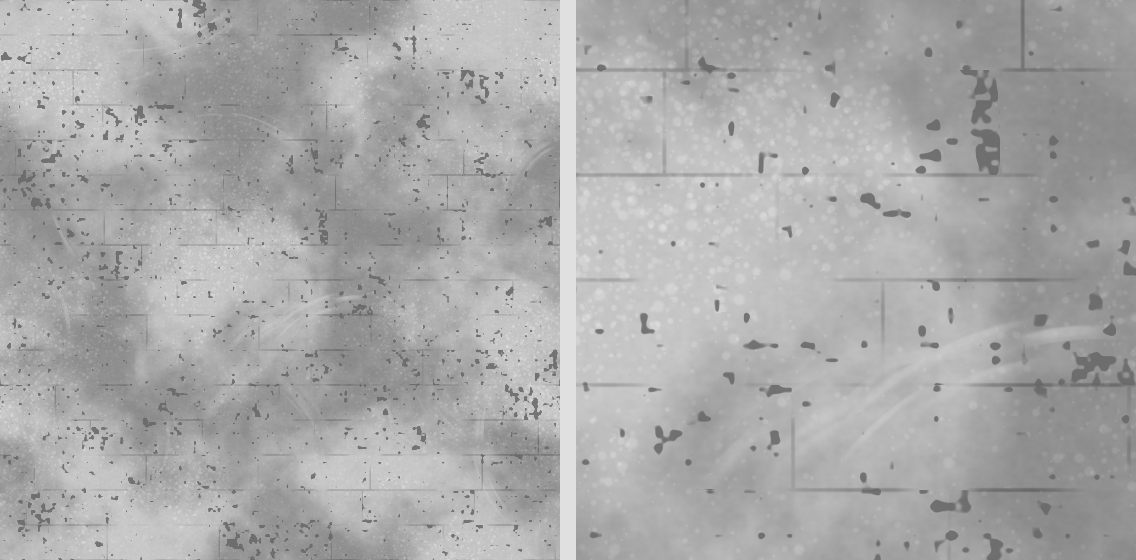
Left, the full canvas; right, a detail of the centre.
Reproduce this texture procedurally as a Shadertoy shader.

```glsl
// Worn grey concrete blocks with cloudy stains, dark pits, pale flecks and curved scuffs; tiles seamlessly.

const float ROWS = 16.0;
const float COLUMNS = 5.0;
const int SCUFFS = 18;
const float STAIN_GREY = 0.555;
const float PALE_GREY = 0.775;
const float PIT_GREY = 0.40;

float hash(vec2 p) {
    return fract(sin(dot(p, vec2(127.1, 311.7))) * 43758.5453);
}

vec2 hash2(vec2 p) {
    return vec2(hash(p), hash(p + 37.3));
}

// Value noise that wraps after a whole number of cells.
float noise(vec2 p, float period, float seed) {
    vec2 cell = floor(p);
    vec2 f = fract(p);
    f = f * f * (3.0 - 2.0 * f);
    vec2 a = mod(cell, period) + seed;
    vec2 b = mod(cell + 1.0, period) + seed;
    return mix(mix(hash(a), hash(vec2(b.x, a.y)), f.x),
               mix(hash(vec2(a.x, b.y)), hash(b), f.x), f.y);
}

float fbm(vec2 uv, float period, int octaves, float seed) {
    float sum = 0.0, total = 0.0, weight = 0.5;
    for (int i = 0; i < octaves; i++) {
        sum += weight * noise(uv * period, period, seed + float(i) * 17.0);
        total += weight;
        weight *= 0.5;
        period *= 2.0;
    }
    return sum / total;
}

// Soft round dots, one at most per grid cell.
float flecks(vec2 uv, float count, float density, float seed) {
    vec2 p = uv * count;
    float shade = 0.0;
    for (int y = -1; y <= 1; y++)
    for (int x = -1; x <= 1; x++) {
        vec2 cell = floor(p) + vec2(x, y);
        vec2 id = mod(cell, count) + seed;
        float radius = mix(0.2, 0.6, hash(id + 5.1));
        float dist = length(p - cell - hash2(id));
        float dot1 = 1.0 - smoothstep(radius * 0.4, radius, dist);
        shade = max(shade, dot1 * step(hash(id + 9.7), density));
    }
    return shade;
}

// A bundle of fine concentric arcs, faded at its ends and sides.
float scuff(vec2 uv, float seed) {
    vec2 centre = hash2(vec2(seed, 2.0));
    vec2 d = fract(uv - centre + 0.5) - 0.5;
    float angle = 6.2832 * hash(vec2(seed, 4.0));
    vec2 along = vec2(cos(angle), sin(angle));
    float radius = mix(0.10, 0.26, hash(vec2(seed, 6.0)));
    float halfWidth = mix(0.012, 0.035, hash(vec2(seed, 8.0)));
    float r = length(d);
    float side = dot(d, vec2(-along.y, along.x));
    float band = 1.0 - smoothstep(halfWidth * 0.3, halfWidth, abs(r - radius));
    float span = smoothstep(0.84, 0.96, dot(d, along) / max(r, 0.001));
    float line = noise(vec2(r * 210.0 + side * 14.0, side * 16.0), 512.0, seed);
    float strength = mix(0.25, 1.0, hash(vec2(seed, 10.0)));
    return band * span * strength * (0.15 + 0.85 * smoothstep(0.5, 0.9, line));
}

// Thin broken joint line; edge is the distance to the joint.
float joint(float edge, float wear) {
    return (1.0 - smoothstep(0.0004, 0.0018, edge)) * wear;
}

void mainImage(out vec4 fragColor, in vec2 fragCoord) {
    vec2 uv = fragCoord / iResolution.xy;

    // Block layout, each course shifted at random
    float row = mod(floor(uv.y * ROWS), ROWS);
    vec2 p = vec2(uv.x * COLUMNS + hash(vec2(row, 3.0)), uv.y * ROWS);
    vec2 block = vec2(mod(floor(p.x), COLUMNS), row);
    vec2 edge = (0.5 - abs(fract(p) - 0.5)) / vec2(COLUMNS, ROWS);

    // Cloudy stains
    vec2 warp = vec2(fbm(uv, 6.0, 3, 11.0), fbm(uv, 6.0, 3, 53.0)) - 0.5;
    float cloud = fbm(uv + warp * 0.14, 6.0, 6, 71.0);
    cloud += 0.14 * (fbm(uv, 48.0, 3, 29.0) - 0.5);
    float grey = mix(STAIN_GREY, PALE_GREY, smoothstep(0.25, 0.73, cloud));
    grey += 0.02 * (hash(block + 19.0) - 0.5);

    // Pale flecks gather in drifts
    float drift = smoothstep(0.38, 0.72, fbm(uv, 7.0, 3, 91.0));
    grey += 0.05 * flecks(uv, 120.0, 0.55 * drift, 13.0);
    grey += 0.035 * flecks(uv, 210.0, 0.1 + 0.4 * drift, 43.0);

    // Curved scuffs
    float scuffed = 0.0;
    for (int i = 0; i < SCUFFS; i++) scuffed = max(scuffed, scuff(uv, float(i) + 1.0));
    grey = mix(grey, 0.81, 0.6 * scuffed);

    // Joints and fine grain
    float wear = smoothstep(0.42, 0.75, fbm(uv, 20.0, 3, 61.0));
    grey -= 0.13 * max(joint(edge.x, wear), joint(edge.y, wear));
    grey += 0.035 * (fbm(uv, 256.0, 2, 83.0) - 0.5);

    // Dark pits in clusters that break off at block edges
    float cluster = smoothstep(0.5, 0.8, fbm(uv + hash2(block + 7.0), 10.0, 3, 31.0));
    float pit = fbm(uv, 115.0, 2, 47.0) - mix(0.82, 0.60, cluster);
    grey = mix(grey, PIT_GREY, 0.85 * smoothstep(-0.02, 0.06, pit));

    fragColor = vec4(vec3(grey), 1.0);
}
```
